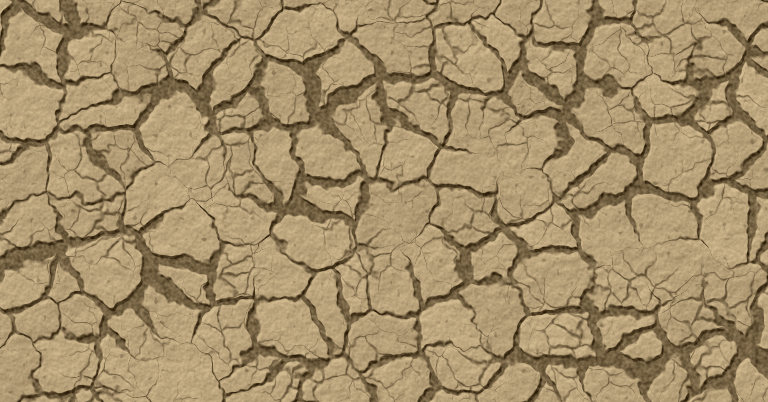
Reproduce this texture procedurally as a WebGL 2 fragment shader.

```glsl
#version 300 es
precision highp float;

#define PLATES 7.6          // plate cells per canvas height
#define CHIPS 16.0          // hairline cells per canvas height
#define CRACK 0.0045        // mean half-width of the wide cracks
#define CRACK_VARIETY 0.021 // how much that width wanders
#define EDGE 0.0065         // softness of plate rims
#define SHADOW 0.36
#define RIM 0.10
#define ROUGHNESS 0.55
#define LIGHT_STEP vec2(-0.004, 0.008)
#define DARK_SOIL vec3(0.22, 0.16, 0.07)
#define PALE_CLAY vec3(0.76, 0.67, 0.51)

uniform vec2 u_resolution;
out vec4 fragColor;

vec2 hash2(vec2 p) {
    vec3 q = fract(vec3(p.xyx) * vec3(0.1031, 0.1030, 0.0973));
    q += dot(q, q.yzx + 33.33);
    return fract((q.xx + q.yz) * q.zy);
}

float cornerSlope(vec2 cell, vec2 offset) {
    float angle = 6.2832 * hash2(cell + 57.0).x;
    return dot(vec2(cos(angle), sin(angle)), offset);
}

// Gradient noise, roughly -0.7 to 0.7
float noise(vec2 p) {
    vec2 i = floor(p), f = fract(p);
    vec2 u = f * f * f * (f * (f * 6.0 - 15.0) + 10.0);
    vec2 e = vec2(1.0, 0.0);
    return mix(mix(cornerSlope(i, f), cornerSlope(i + e, f - e), u.x),
               mix(cornerSlope(i + e.yx, f - e.yx), cornerSlope(i + 1.0, f - 1.0), u.x), u.y);
}

float fbm(vec2 p) {
    float sum = 0.0, gain = 0.5;
    for (int k = 0; k < 4; k++) {
        sum += gain * noise(p);
        p = mat2(1.6, 1.2, -1.2, 1.6) * p + 11.3;
        gain *= 0.6;
    }
    return sum;
}

// Distance to the nearest border between cells; z and w hold the cell
vec3 cellBorder(vec2 p) {
    vec2 base = floor(p), f = fract(p), nearCell = vec2(0.0), nearest = vec2(0.0);
    float best = 9.0;
    for (int y = -1; y <= 1; y++)
    for (int x = -1; x <= 1; x++) {
        vec2 g = vec2(x, y);
        vec2 r = g + hash2(base + g) - f;
        if (dot(r, r) < best) { best = dot(r, r); nearest = r; nearCell = g; }
    }
    float border = 9.0;
    for (int y = -2; y <= 2; y++)
    for (int x = -2; x <= 2; x++) {
        vec2 g = nearCell + vec2(x, y);
        vec2 r = g + hash2(base + g) - f;
        vec2 gap = r - nearest;
        if (dot(gap, gap) > 1e-5) border = min(border, dot(0.5 * (r + nearest), normalize(gap)));
    }
    return vec3(border, base + nearCell);
}

// Height of the crust: x = 0 in cracks to 1 on plates, y = plate tint
vec2 crust(vec2 p) {
    vec2 warp = 0.050 * vec2(noise(p * 7.0), noise(p * 7.0 + 31.0))
              + 0.018 * vec2(noise(p * 23.0 + 5.0), noise(p * 23.0 + 47.0))
              + 0.007 * vec2(noise(p * 61.0 + 9.0), noise(p * 61.0 + 83.0));
    vec2 q = p + warp + 20.0;
    float soft = max(EDGE, 1.5 / u_resolution.y);

    // Wide cracks close up in places, joining cells into larger plates
    vec3 plate = cellBorder(q * PLATES);
    float width = CRACK + CRACK_VARIETY * noise(p * 4.5 + 3.0);
    float height = smoothstep(0.0, soft, plate.x / PLATES - width);

    // Hairline cracks
    float chip = cellBorder(q * CHIPS + 7.0).x / CHIPS;
    float hairline = -0.0032 + 0.010 * noise(p * 6.0 + 71.0);
    height *= mix(0.35, 1.0, smoothstep(0.0, soft, chip - hairline));
    return vec2(height, hash2(plate.yz + 13.0).x - 0.5);
}

void main() {
    vec2 p = gl_FragCoord.xy / u_resolution.y;
    vec2 here = crust(p);
    float lit = crust(p + LIGHT_STEP).x;

    // Clay surface: soft undulation, raking light and small pits
    float slope = fbm(p * 24.0) - fbm((p + 0.6 * LIGHT_STEP) * 24.0);
    float clay = 0.93 + 0.08 * here.y + 0.10 * fbm(p * 9.0 + 40.0) + ROUGHNESS * slope;
    clay += 0.09 * noise(p * 120.0);
    clay -= 0.28 * smoothstep(0.36, 0.58, noise(p * 58.0 + 17.0));

    // Crumbled soil on the crack floor
    float soil = 0.43 + 0.45 * fbm(p * 55.0 + 60.0) + 0.25 * noise(p * 115.0 + 90.0);

    float tone = mix(soil, clay, here.x);
    tone -= SHADOW * max(lit - here.x, 0.0);
    tone += RIM * max(here.x - lit, 0.0);
    fragColor = vec4(mix(DARK_SOIL, PALE_CLAY, clamp(tone, -0.1, 1.12)), 1.0);
}
```
